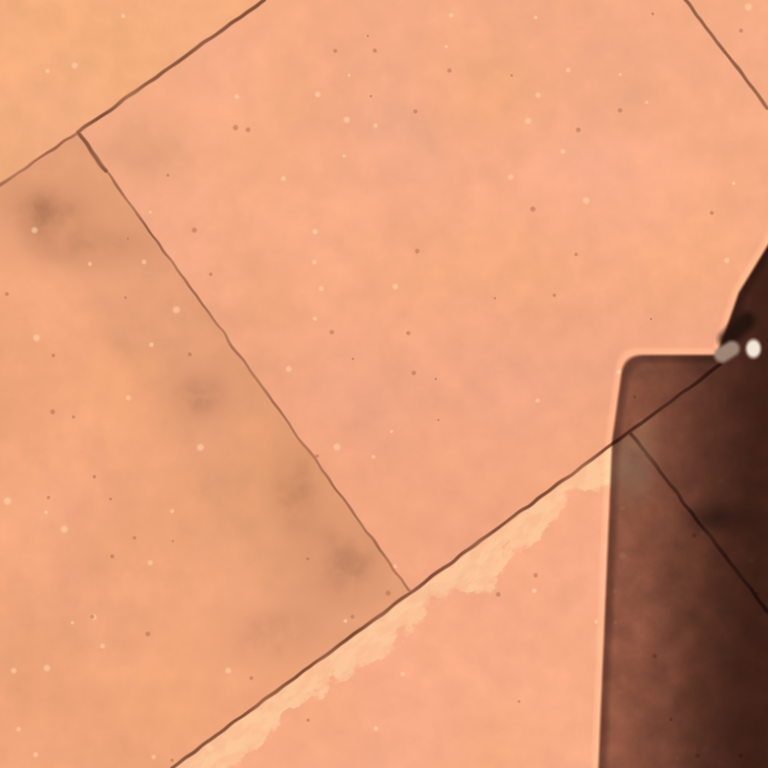
Reproduce this texture procedurally as a WebGL 2 fragment shader.

```glsl
#version 300 es
precision highp float;
uniform vec2 u_resolution;
out vec4 fragColor;

vec2 hash2(vec2 p) {
  vec3 q = fract(p.xyx * vec3(0.1031, 0.1030, 0.0973));
  q += dot(q, q.yzx + 33.33);
  return fract((q.xx + q.yz) * q.zy);
}

float corner(vec2 cell, vec2 f, vec2 o) {
  return dot(hash2(cell + o + 50.0) * 2.0 - 1.0, f - o);
}

float gradNoise(vec2 p) {
  vec2 i = floor(p), f = fract(p);
  vec2 u = f * f * (3.0 - 2.0 * f);
  return mix(mix(corner(i, f, vec2(0, 0)), corner(i, f, vec2(1, 0)), u.x),
             mix(corner(i, f, vec2(0, 1)), corner(i, f, vec2(1, 1)), u.x), u.y);
}

float fbm(vec2 p) {
  float sum = 0.0, amp = 1.0;
  for (int k = 0; k < 4; k++) {
    sum += amp * gradNoise(p);
    p = mat2(1.6, 1.2, -1.2, 1.6) * p + 7.3;
    amp *= 0.55;
  }
  return sum;
}

// Signed distance to a line, positive on the left of a -> b
float side(vec2 p, vec2 a, vec2 b) {
  vec2 d = normalize(b - a);
  return dot(p - a, vec2(-d.y, d.x));
}

float segment(vec2 p, vec2 a, vec2 b) {
  vec2 d = b - a;
  return length(p - a - d * clamp(dot(p - a, d) / dot(d, d), 0.0, 1.0));
}

float smoothMax(float a, float b, float k) {
  float h = max(k - abs(a - b), 0.0) / k;
  return max(a, b) + h * h * k * 0.25;
}

float groove(float d, float halfWidth) {
  return 1.0 - smoothstep(halfWidth * 0.3, halfWidth + 0.0018, d);
}

float blob(vec2 p, vec2 c, vec2 r) {
  vec2 q = (p - c) / r;
  return exp(-dot(q, q));
}

// Small scattered grains, one per grid cell
float grains(vec2 p, float scale, float density) {
  vec2 cell = floor(p * scale), rnd = hash2(cell + 11.0);
  float d = length(fract(p * scale) - 0.25 - 0.5 * rnd);
  float size = 0.08 + 0.12 * rnd.y;
  return step(hash2(cell + 91.0).x, density) * (1.0 - smoothstep(size * 0.3, size, d));
}

void main() {
  vec2 p = gl_FragCoord.xy / u_resolution;
  vec2 along = vec2(dot(p, vec2(0.806, 0.592)), dot(p, vec2(-0.592, 0.806)));
  float broad = fbm(p * 5.0), fine = fbm(p * 28.0 + 4.0);
  vec2 wobble = p + 0.003 * vec2(gradNoise(p * 45.0), gradNoise(p * 45.0 + 20.0));

  // Slabs
  float upper = side(p, vec2(0.0, 0.759), vec2(0.345, 1.0));
  float lower = -side(p, vec2(0.224, 0.0), vec2(0.82, 0.4375));
  float left = -side(p, vec2(0.1016, 0.828), vec2(0.534, 0.230));
  float leftSlab = smoothstep(-0.002, 0.002, left) * step(upper, 0.0) * step(lower, 0.0);
  vec3 col = mix(vec3(0.945, 0.650, 0.505), vec3(0.960, 0.675, 0.520), smoothstep(0.2, 0.9, p.y));
  col = mix(col, vec3(0.940, 0.650, 0.475), leftSlab * 0.8);
  col = mix(col, vec3(0.955, 0.680, 0.495), step(0.0, upper));
  col = mix(col, vec3(0.965, 0.670, 0.520), step(0.0, lower));
  col *= 1.0 + 0.045 * broad + 0.035 * fine;
  col.b *= 1.0 - 0.06 * gradNoise(p * 7.0 + 3.0);

  // Worn strip and stains on the left slab
  float strip = smoothstep(0.17, 0.11, left + 0.03 * broad);
  col *= 1.0 - leftSlab * strip * 0.045;
  float stain = 0.8 * blob(p, vec2(0.06, 0.725), vec2(0.05, 0.028))
              + 0.5 * blob(p, vec2(0.11, 0.68), vec2(0.09, 0.025))
              + 0.8 * blob(p, vec2(0.26, 0.485), vec2(0.03, 0.025))
              + 0.7 * blob(p, vec2(0.385, 0.36), vec2(0.03, 0.05))
              + 0.7 * blob(p, vec2(0.45, 0.265), vec2(0.045, 0.05))
              + 0.5 * blob(p, vec2(0.35, 0.17), vec2(0.06, 0.04));
  col *= 1.0 - leftSlab * stain * vec3(0.20, 0.22, 0.22) * (0.8 + fine);
  col *= 1.0 - 0.06 * blob(p, vec2(0.20, 0.80), vec2(0.06, 0.04)) * (1.0 - leftSlab);

  // Grains
  col = mix(col, vec3(1.0, 0.83, 0.66), 0.6 * grains(p, 28.0, 0.09));
  col = mix(col, vec3(0.66, 0.42, 0.30), 0.5 * grains(p + 0.37, 38.0, 0.045));

  // Ragged pale deposit under the lower joint
  float reach = 0.037 + 0.035 * gradNoise(vec2(along.x * 13.0, 2.0)) + 0.025 * fbm(along * vec2(35.0, 50.0));
  float deposit = smoothstep(0.0, 0.004, lower) * smoothstep(0.005, -0.006, lower - reach);
  deposit *= 0.65 + 0.5 * smoothstep(-0.3, 0.4, fbm(along * vec2(30.0, 60.0) + 8.0));
  deposit *= 1.0 - smoothstep(0.83, 0.87, p.x);
  col = mix(col, vec3(0.99, 0.79, 0.61), clamp(deposit, 0.0, 1.0) * 0.9);

  // Joints
  float wear = 0.8 + 0.5 * gradNoise(p * 22.0);
  float joint = 0.55 * groove(segment(wobble, vec2(-0.01, 0.752), vec2(0.1016, 0.828)), 0.0015);
  joint = max(joint, 0.8 * groove(segment(wobble, vec2(0.1016, 0.828), vec2(0.345, 1.0)), 0.0022));
  joint = max(joint, 0.5 * groove(segment(wobble, vec2(0.1016, 0.828), vec2(0.534, 0.230)), 0.0012));
  joint = max(joint, 0.85 * groove(segment(wobble, vec2(0.1016, 0.828), vec2(0.138, 0.777)), 0.0026));
  joint = max(joint, 0.85 * groove(segment(wobble, vec2(0.224, 0.0), vec2(0.9375, 0.525)), 0.0020));
  joint = max(joint, 0.7 * groove(segment(wobble, vec2(0.892, 1.0), vec2(1.0, 0.859)), 0.0018));
  joint = max(joint, 0.8 * groove(segment(wobble, vec2(0.82, 0.4375), vec2(1.0, 0.203)), 0.0022));
  col = mix(col, vec3(0.34, 0.19, 0.13), clamp(joint * wear, 0.0, 1.0));

  // Cast shadow: upright panel joined to a slanted arm
  float panel = max(side(p, vec2(0.779, 0.0), vec2(0.797, 0.427)), side(p, vec2(0.797, 0.427), vec2(0.812, 0.535)));
  panel = smoothMax(panel, p.y - 0.538, 0.025);
  float arm = max(side(p, vec2(0.931, 0.53), vec2(0.962, 0.619)), side(p, vec2(0.962, 0.619), vec2(1.0, 0.681)));
  float shadow = min(panel, max(arm, 0.5 - p.y));
  col *= 1.0 + 0.10 * smoothstep(0.012, 0.003, shadow);
  float depth = smoothstep(0.80, 1.0, p.x + 0.05 * (0.4 - p.y));
  vec3 shade = mix(vec3(0.53, 0.46, 0.45), vec3(0.24, 0.18, 0.17), depth);
  shade *= 1.0 - 0.25 * smoothstep(0.012, 0.0, abs(shadow + 0.004));
  shade *= 1.0 - 0.35 * blob(p, vec2(0.935, 0.325), vec2(0.035, 0.018));
  shade *= 1.0 + 0.12 * fine;
  vec3 shaded = mix(col * shade, vec3(0.50, 0.39, 0.31), 0.65 * blob(p, vec2(0.825, 0.385), vec2(0.025, 0.035)) * step(0.0, lower));
  col = mix(col, shaded, smoothstep(0.003, -0.003, shadow));

  // Dark hinge with two pale glints
  col = mix(col, vec3(0.13, 0.07, 0.05), 0.85 * smoothstep(0.018, 0.004, segment(p, vec2(0.947, 0.558), vec2(0.972, 0.582))));
  col = mix(col, vec3(0.62, 0.52, 0.46), smoothstep(0.014, 0.006, segment(p, vec2(0.940, 0.538), vec2(0.953, 0.546))));
  col = mix(col, vec3(0.95, 0.90, 0.85), smoothstep(0.013, 0.006, length((p - vec2(0.981, 0.546)) * vec2(1.0, 0.8))));
  fragColor = vec4(clamp(col, 0.0, 1.0), 1.0);
}
```
